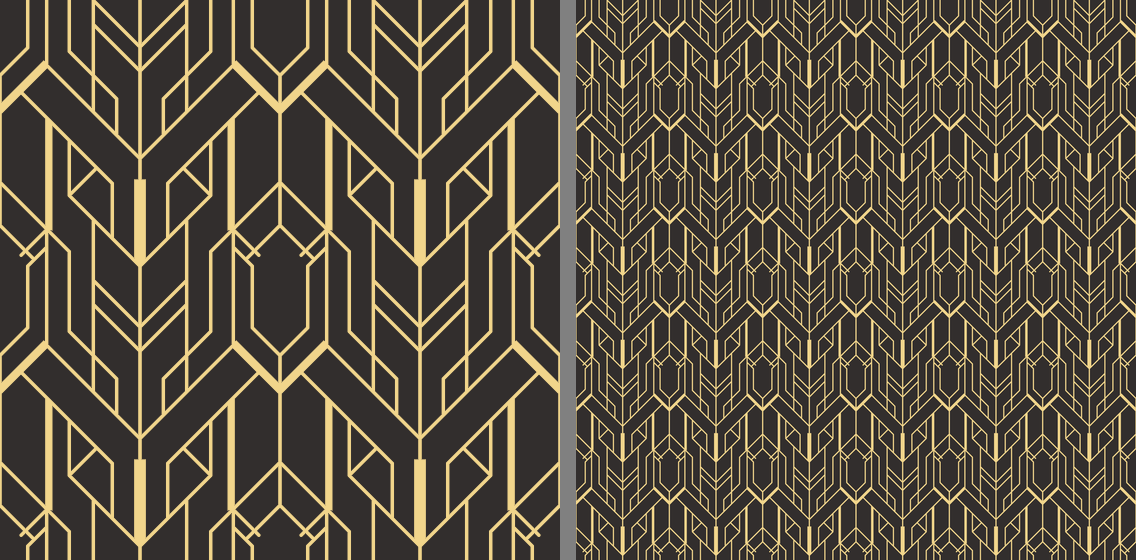
Left, the tile; right, the same tile 3 across and 3 down.
Write a three.js fragment shader that draws this pattern.

```glsl
// Art deco lattice: gold strokes on charcoal, two by two mirrored repeats.
// Each repeat is folded about its vertical axis, and the half motif is built
// from distances to upright and 45 degree strokes, plus three heavy bars.

varying vec2 vUv;

const float REPEATS = 2.0;      // repeats across and down
const float TILE = 384.0;       // design units per repeat
const float THIN = 2.4;         // half widths, in design units
const float CHEVRON = 5.6;
const float POST = 5.0;
const float STEM = 8.0;
const vec3 CHARCOAL = vec3(0.196, 0.18, 0.178);
const vec3 GOLD = vec3(0.945, 0.835, 0.545);

// Distance to a line segment
float segment(vec2 p, vec2 a, vec2 b) {
  vec2 pa = p - a, ba = b - a;
  return length(pa - ba * clamp(dot(pa, ba) / dot(ba, ba), 0.0, 1.0));
}

// Upright segment at x, from y0 to y1
float upright(vec2 p, float x, float y0, float y1) {
  return length(vec2(p.x - x, p.y - clamp(p.y, y0, y1)));
}

// 45 degree segment from a start, run units sideways, always downward
float slant(vec2 p, vec2 start, float run) {
  return segment(p, start, start + vec2(run, abs(run)));
}

// Square-ended bar of a given half width
float bar(vec2 p, vec2 a, vec2 b, float halfWidth) {
  vec2 dir = normalize(b - a), q = p - 0.5 * (a + b);
  vec2 d = abs(vec2(dot(q, dir), dot(q, vec2(-dir.y, dir.x))));
  d -= vec2(0.5 * length(b - a), halfWidth);
  return length(max(d, 0.0)) + min(max(d.x, d.y), 0.0);
}

// Lozenge around the outer axis, x = 0
float lozenge(vec2 p) {
  float d = upright(p, 0.0, 102.0, 309.0);
  d = min(d, slant(p, vec2(0.0, 250.0), 64.0));
  d = min(d, slant(p, vec2(0.0, 309.0), 47.0));
  d = min(d, slant(p, vec2(64.0, 315.0), -35.0));
  d = min(d, slant(p, vec2(64.0, 339.0), -26.0));
  d = min(d, upright(p, 38.0, 365.0, 449.5));
  return min(d, slant(p, vec2(38.0, 449.5), -38.0));
}

// Stepped lines that frame the lozenge
float frame(vec2 p) {
  float d = upright(p, 64.0, 315.0, 473.5);
  d = min(d, slant(p, vec2(64.0, 314.0), 31.0));
  d = min(d, upright(p, 95.0, 345.0, 454.5));
  d = min(d, slant(p, vec2(95.0, 454.5), 65.0));
  return min(d, upright(p, 160.0, 519.5, 569.5));
}

// Leaf of chevrons and panes around the inner axis, x = 192
float leaf(vec2 p) {
  float d = upright(p, 192.0, 360.0, 632.0);
  d = min(d, upright(p, 128.0, 301.0, 537.5));
  d = min(d, slant(p, vec2(128.0, 384.5), 64.0));
  d = min(d, slant(p, vec2(128.0, 417.5), 64.0));
  d = min(d, slant(p, vec2(64.0, 89.5), 128.0));
  d = min(d, slant(p, vec2(30.0, 127.5), 124.0));
  d = min(d, upright(p, 154.0, 251.5, 327.0));
  d = min(d, upright(p, 95.0, 192.5, 268.0));
  d = min(d, slant(p, vec2(95.0, 268.0), 97.0));
  return min(d, slant(p, vec2(132.75, 230.25), -37.75));
}

// Heavy bars, with ends cut along the neighbouring diagonals
float heavyBars(vec2 p) {
  float diagonal = (p.y - p.x) * 0.7071;
  float chevron = bar(p, vec2(64.0, 86.5), vec2(-12.0, 162.5), CHEVRON);
  float post = bar(p, vec2(67.0, 150.0), vec2(67.0, 316.0), POST);
  float stem = bar(p, vec2(192.0, 246.0), vec2(192.0, 370.0), STEM);
  post = max(post, 97.5 * 0.7071 - diagonal);
  stem = max(stem, diagonal - 173.0 * 0.7071);
  return min(chevron, min(post, stem));
}

void main() {
  // Fold across the axis; y runs downward within the repeat
  vec2 cell = fract(vec2(vUv.x, 1.0 - vUv.y) * REPEATS);
  vec2 p = vec2(min(cell.x, 1.0 - cell.x), cell.y) * TILE;

  // Two stacked copies let strokes cross the repeat edge
  float d = TILE;
  for (int i = 0; i < 2; i++) {
    vec2 q = p + vec2(0.0, TILE * float(i));
    float lines = min(lozenge(q), min(frame(q), leaf(q))) - THIN;
    d = min(d, min(lines, heavyBars(q)));
  }

  float pixel = fwidth(vUv.y) * REPEATS * TILE;
  float ink = 1.0 - smoothstep(-0.6 * pixel, 0.6 * pixel, d);
  gl_FragColor = vec4(mix(CHARCOAL, GOLD, ink), 1.0);
}
```
